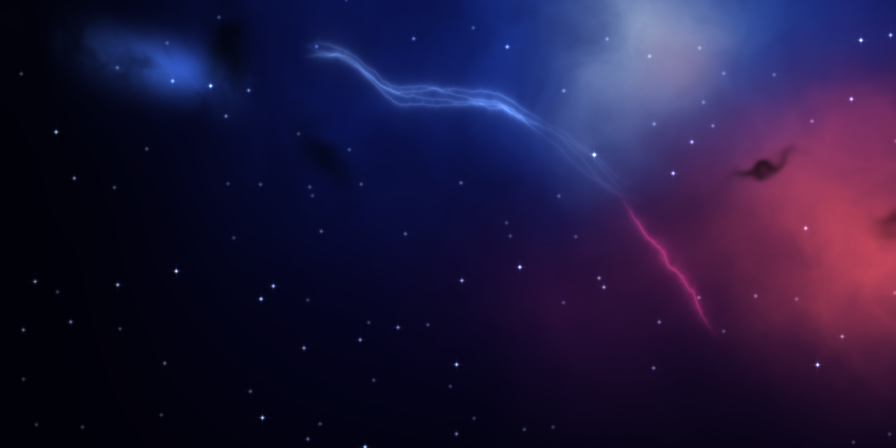
Write a WebGL 2 fragment shader that draws this background.

```glsl
#version 300 es
precision highp float;
// Deep-space nebula: blue haze, pale cloud, red glow, thin filaments and scattered stars.

uniform vec2 u_resolution;
out vec4 fragColor;

// Space is 2 units wide and 1 unit high, origin at the lower left.
const vec2 SPACE = vec2(2.0, 1.0);
const int OCTAVES = 6;
const float WARP = 0.10;
const float STAR_CELL = 0.11;
const float STAR_CHANCE = 0.30;
const float STAR_RADIUS = 0.0038;

const vec3 VOID_BLACK = vec3(0.004, 0.004, 0.035);
const vec3 NAVY = vec3(0.020, 0.016, 0.135);
const vec3 ROYAL_BLUE = vec3(0.060, 0.140, 0.510);
const vec3 SKY_BLUE = vec3(0.210, 0.370, 0.720);
const vec3 PALE_CLOUD = vec3(0.620, 0.690, 0.800);
const vec3 DUSTY_PINK = vec3(0.560, 0.460, 0.620);
const vec3 PLUM = vec3(0.200, 0.060, 0.240);
const vec3 MAGENTA = vec3(0.500, 0.180, 0.450);
const vec3 CORAL = vec3(0.790, 0.280, 0.360);
const vec3 RIDGE_LIGHT = vec3(0.480, 0.640, 0.780);
const vec3 EMBER = vec3(0.520, 0.140, 0.280);
const vec3 STAR_LIGHT = vec3(0.680, 0.800, 1.000);

float hash(vec2 p) {
    return fract(sin(dot(p, vec2(127.1, 311.7))) * 43758.5453);
}

float noise(vec2 p) {
    vec2 i = floor(p), f = fract(p);
    f = f * f * (3.0 - 2.0 * f);
    return mix(mix(hash(i), hash(i + vec2(1, 0)), f.x),
               mix(hash(i + vec2(0, 1)), hash(i + vec2(1, 1)), f.x), f.y);
}

float fbm(vec2 p) {
    float sum = 0.0, amp = 0.5;
    for (int i = 0; i < OCTAVES; i++) {
        sum += amp * noise(p);
        p = mat2(1.6, 1.2, -1.2, 1.6) * p + 3.7;
        amp *= 0.5;
    }
    return sum;
}

// Soft elliptical falloff, 1 at the centre.
float glow(vec2 p, vec2 centre, vec2 radius) {
    vec2 d = (p - centre) / radius;
    return exp(-dot(d, d));
}

// Fades in after a and out before b.
float span(float x, float a, float b, float soft) {
    return smoothstep(a, a + soft, x) * (1.0 - smoothstep(b - soft, b, x));
}

mat2 rotation(float a) {
    return mat2(cos(a), -sin(a), sin(a), cos(a));
}

// Height of the pale crest that falls towards the right.
float crestHeight(float x) {
    return 0.89 - 0.095 * smoothstep(0.74, 0.91, x)
         - 0.025 * smoothstep(0.95, 1.15, x) - 0.20 * smoothstep(1.08, 1.46, x);
}

vec3 haze(vec2 p, vec2 q, float cloud) {
    float puff = 0.45 + 1.1 * cloud;
    vec3 col = mix(VOID_BLACK, NAVY, smoothstep(0.0, 0.9, p.x) * smoothstep(-0.35, 0.5, p.y));
    col = mix(col, ROYAL_BLUE, min(1.0, 0.85 * puff * glow(q, vec2(1.20, 0.90), vec2(0.62, 0.36))));
    col = mix(col, ROYAL_BLUE, 0.7 * glow(q, vec2(1.85, 1.0), vec2(0.35, 0.25)));
    col = mix(col, PLUM, 0.55 * puff * glow(q, vec2(1.30, 0.35), vec2(0.28, 0.17)));
    // Warm side
    col = mix(col, PLUM, 0.75 * glow(q, vec2(1.85, 0.42), vec2(0.48, 0.36)));
    col = mix(col, MAGENTA, min(1.0, 0.85 * puff * glow(q, vec2(1.90, 0.68), vec2(0.30, 0.20))));
    col = mix(col, CORAL, min(1.0, 0.90 * puff * glow(q, vec2(1.96, 0.48), vec2(0.35, 0.25))));
    // Pale cloud at the top
    col = mix(col, SKY_BLUE, min(1.0, 0.80 * puff * glow(q, vec2(1.48, 0.95), vec2(0.31, 0.24))));
    col = mix(col, PALE_CLOUD, min(1.0, 0.90 * puff * glow(q, vec2(1.43, 0.93), vec2(0.14, 0.18))));
    return mix(col, DUSTY_PINK, 0.55 * glow(q, vec2(1.50, 0.85), vec2(0.08, 0.10)));
}

vec3 filaments(vec2 p, float cloud) {
    // Crest: a few thin strands above a soft veil
    float strands = 0.0;
    for (int i = 0; i < 4; i++) {
        float k = float(i);
        float wiggle = 0.060 * (fbm(vec2(p.x * 9.0 + k * 0.35, p.y * 2.0 + k * 0.4)) - 0.5);
        float d = p.y - crestHeight(p.x) - wiggle + 0.009 * (k - 1.5);
        strands += exp(-abs(d) / 0.006) * 0.30 + exp(-abs(d) / 0.028) * 0.06;
    }
    float strength = span(p.x, 0.66, 1.22, 0.09) + 0.22 * span(p.x, 1.08, 1.45, 0.12);
    vec3 light = RIDGE_LIGHT * strands * strength * (0.35 + cloud);
    // Red thread slanting down
    float slant = p.x - 1.42 - 0.66 * (0.52 - p.y) - 0.07 * (fbm(p * 9.0) - 0.5);
    float thread = 0.6 * exp(-abs(slant) / 0.007) + 0.25 * exp(-abs(slant) / 0.035);
    light += EMBER * thread * span(p.y, 0.23, 0.58, 0.10);
    // Dim wisp at the upper left
    float wisp = glow(rotation(-0.25) * (p - vec2(0.37, 0.85)), vec2(0.0), vec2(0.19, 0.06));
    return light + SKY_BLUE * 0.85 * wisp * smoothstep(0.30, 0.75, cloud);
}

// Amount of light left after the dark dust clumps.
float dust(vec2 p, float cloud) {
    vec2 q = p + 0.05 * (vec2(cloud, noise(p * 30.0)) - 0.5);
    float bird = glow(rotation(0.42) * (q - vec2(1.70, 0.63)), vec2(0.0), vec2(0.060, 0.014));
    float edge = glow(q, vec2(1.99, 0.50), vec2(0.04, 0.025));
    float gap = glow(q, vec2(0.51, 0.89), vec2(0.045, 0.09));
    float rift = glow(rotation(-0.95) * (q - vec2(0.72, 0.65)), vec2(0.0), vec2(0.09, 0.03));
    return (1.0 - 0.65 * bird) * (1.0 - 0.4 * edge) * (1.0 - 0.7 * gap) * (1.0 - 0.5 * rift);
}

vec3 stars(vec2 p) {
    float light = 0.0;
    for (int layer = 0; layer < 2; layer++) {
        vec2 g = p / STAR_CELL + 17.3 * float(layer);
        vec2 id = floor(g);
        vec2 centre = 0.25 + 0.5 * vec2(hash(id + 3.1), hash(id + 8.7));
        vec2 d = abs(fract(g) - centre) * STAR_CELL / STAR_RADIUS;
        float power = 0.25 + 0.75 * pow(hash(id + 5.9), 3.0);
        float cross = exp(-d.x * 2.5 - d.y * 0.6) + exp(-d.y * 2.5 - d.x * 0.6);
        float shape = exp(-dot(d, d)) + 0.35 * power * cross;
        light += step(hash(id), STAR_CHANCE) * power * shape;
    }
    return STAR_LIGHT * light;
}

void main() {
    vec2 p = gl_FragCoord.xy / u_resolution * SPACE;
    vec2 drift = vec2(fbm(p * 3.0), fbm(p * 3.0 + 9.2)) - 0.5;
    float cloud = fbm(p * 4.5 + 1.5 * drift);
    vec3 col = haze(p, p + 2.0 * WARP * drift, cloud);
    col = (col + filaments(p, cloud)) * dust(p, cloud);
    col += stars(p);
    fragColor = vec4(clamp(col, 0.0, 1.0), 1.0);
}
```
